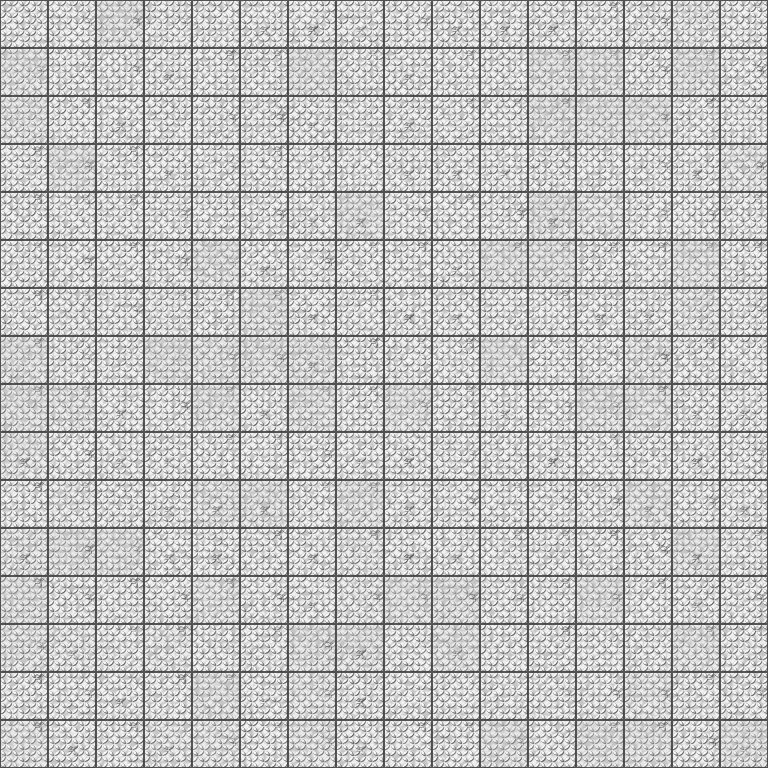
Give the GLSL for this texture, as a WebGL 1 fragment shader.

```glsl
precision highp float;
// Sheet of square steel tread plates split by thin dark joints.
// Each plate holds a lattice of raised lozenges of alternating slant, lit from
// above left; wrapped cellular noise and per-plate hashes add wear and scuffs.

uniform vec2 u_resolution;

#define PLATES 16.0        // plates across and down
#define STUDS 8.0          // lozenges along one plate side
#define STUD_LENGTH 0.56   // half length, in lattice cells
#define STUD_WIDTH 0.21    // half width, in lattice cells
#define JOINT 0.018        // half width of a joint, in plates
#define JOINT_TONE 0.24
#define SHADOW_TONE 0.24
#define DULL_TONE 0.70
#define BRIGHT_TONE 0.99
#define FADED_TONE 0.76
#define WEAR_SCALE 8.0     // noise cells per plate side

float hash(vec2 c) {
  vec3 v = fract(c.xyx * 0.1031);
  v += dot(v, v.yzx + 33.33);
  return fract((v.x + v.y) * v.z);
}

float cover(float d, float aa) {
  return clamp(0.5 - d / aa, 0.0, 1.0);
}

// Distance to a pointed lozenge standing along y
float lozenge(vec2 q) {
  float r = (STUD_LENGTH * STUD_LENGTH + STUD_WIDTH * STUD_WIDTH) / (2.0 * STUD_WIDTH);
  return length(vec2(abs(q.x) + r - STUD_WIDTH, q.y)) - r;
}

// Nearest-point cellular noise that wraps at the given period
float cellular(vec2 p, float period) {
  vec2 base = floor(p);
  float nearest = 2.0;
  for (int y = -1; y <= 1; y++) {
    for (int x = -1; x <= 1; x++) {
      vec2 c = base + vec2(float(x), float(y));
      vec2 w = mod(c, period);
      vec2 site = c + vec2(hash(w + 3.0), hash(w + 71.0));
      nearest = min(nearest, length(p - site));
    }
  }
  return nearest;
}

// Small tangle of wavy scratches around the origin
float scuff(vec2 r, float aa) {
  float marks = 0.0;
  for (int i = 0; i < 3; i++) {
    float k = float(i);
    float a = 0.2 + k * 0.5;
    vec2 q = mat2(cos(a), -sin(a), sin(a), cos(a)) * r;
    q.y += 0.02 * sin(q.x * 40.0 + k * 2.0) + (k - 1.0) * 0.05;
    float ends = 1.0 - smoothstep(0.06, 0.14, abs(q.x));
    marks = max(marks, cover(abs(q.y) - 0.01, aa) * ends);
  }
  return marks;
}

void main() {
  vec2 p = gl_FragCoord.xy / u_resolution * PLATES;
  float aa = PLATES / min(u_resolution.x, u_resolution.y);
  vec2 plate = mod(floor(p), PLATES);
  vec2 f = fract(p);

  // Lozenge frame: slant alternates like a checkerboard
  vec2 cell = floor(f * STUDS);
  vec2 local = fract(f * STUDS) - 0.5;
  float slant = mod(cell.x + cell.y, 2.0) < 0.5 ? 0.785 : -0.785;
  slant += (hash(cell + 11.0) - 0.5) * 0.25;
  mat2 turn = mat2(cos(slant), -sin(slant), sin(slant), cos(slant));
  float studAA = aa * STUDS;
  float d = lozenge(turn * local);
  float shade = lozenge(turn * (local - vec2(0.09, -0.10)));

  // Plate surface, worn in fine patches
  float wear = smoothstep(0.15, 0.8, cellular(p * WEAR_SCALE, PLATES * WEAR_SCALE));
  float tone = mix(BRIGHT_TONE, DULL_TONE, 0.15 + wear * 0.6);

  // Soft cast shadow, rounded body, and lower rim of the stud
  float studAge = hash(plate * STUDS + cell + 5.0);
  float depth = mix(0.65, 1.0, studAge);
  tone = mix(tone, SHADOW_TONE, cover(shade, studAA + 0.08) * depth);
  float slope = dot(local, vec2(0.6, -0.8));
  float body = mix(BRIGHT_TONE, DULL_TONE, smoothstep(0.0, 0.4, slope));
  tone = mix(tone, body, cover(d, studAA));
  float rim = cover(abs(d) - 0.035, studAA);
  tone = mix(tone, SHADOW_TONE, rim * depth * mix(0.25, 0.6, smoothstep(-0.2, 0.2, slope)));

  // Some plates have lost contrast, mostly in rows across their upper half
  float faded = smoothstep(0.7, 0.9, hash(plate + 29.0));
  float smear = smoothstep(0.2, 0.7, f.y) * (0.5 + 0.5 * sin(f.y * STUDS * 6.2832));
  tone = mix(tone, FADED_TONE, faded * (0.15 + 0.25 * smear));

  // Scuffs sit at the upper corner, the right side or the middle
  float kind = hash(plate + 47.0);
  vec2 spot = kind < 0.35 ? vec2(0.82, 0.88) : kind < 0.6 ? vec2(0.86, 0.56) : vec2(0.52, 0.38);
  float worn = kind < 0.85 ? mix(0.25, 0.65, hash(plate + 83.0)) : 0.0;
  tone = mix(tone, SHADOW_TONE, scuff(f - spot, aa) * worn);

  // Joints between plates
  vec2 side = abs(f - 0.5);
  float joint = 0.5 - max(side.x, side.y) - JOINT;
  tone = mix(tone, JOINT_TONE, cover(joint, aa));

  gl_FragColor = vec4(vec3(tone), 1.0);
}
```
